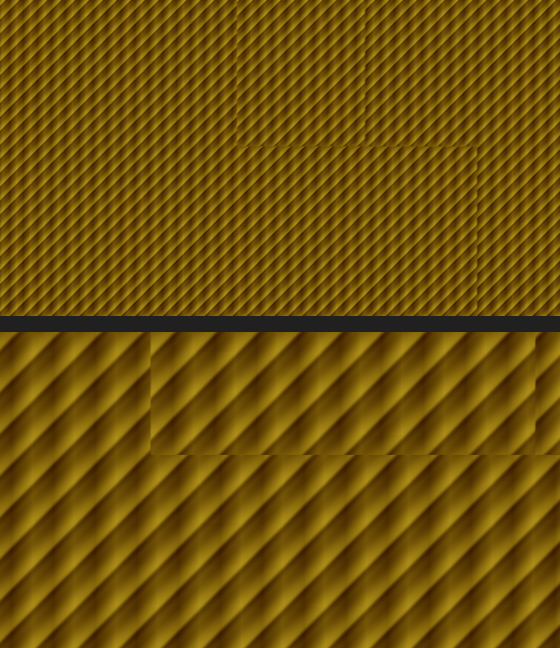
Top: the whole. Bottom: its middle third, enlarged.
This pattern is drawn by a Shadertoy shader. Its source:

```glsl
// Woven gold relief: diagonal ridges over a square grid, with softly lit
// vertical folds. Three patches of the same weave, slightly out of step,
// meet along a stepped seam; a brown-to-gold ramp colours the height.

const float ROWS = 22.7;                     // repeats down the canvas
const vec2 WEAVE_ORIGIN = vec2(0.19, 0.56);  // grid phase in cells

float hash21(vec2 p) {
    vec3 q = fract(vec3(p.xyx) * 0.1031);
    q += dot(q, q.yzx + 33.33);
    return fract((q.x + q.y) * q.z);
}

// Ridge profile: slow rise, bright crest, sharp drop into a groove
float ridge(float s) {
    float rise = smoothstep(0.45, 1.0, s);
    float fall = 1.0 - smoothstep(0.0, 0.16, s);
    float body = 0.25 * smoothstep(0.14, 0.35, s) * (1.0 - rise);
    return max(rise, fall) + body;
}

// Height of the weave at a position in cells
float weave(vec2 cell) {
    float crest = ridge(fract(cell.x - cell.y));
    float fold = abs(fract(cell.x) - 0.5) * 2.0;
    float wear = (hash21(floor(cell) + 64.0) - 0.5) * 0.03;
    return 0.9 * (0.65 * crest + 0.35 * fold) + wear;
}

// Smoothed step across a seam
float beyond(float edge, float x, float blur) {
    return smoothstep(edge - blur, edge + blur, x);
}

vec3 goldRamp(float t) {
    vec3 shadow = vec3(0.23, 0.11, 0.0);
    vec3 light = vec3(0.72, 0.60, 0.12);
    return mix(shadow, light, vec3(t, t, t * t));
}

void mainImage(out vec4 fragColor, in vec2 fragCoord) {
    vec2 uv = fragCoord / iResolution.xy;
    vec2 cell = fragCoord / iResolution.y * ROWS - WEAVE_ORIGIN;

    // Stepped seam: the middle and right patches overlay the base
    float blur = 0.75 / iResolution.y;
    float upper = beyond(0.537, uv.y, blur);
    float middle = upper * beyond(0.423, uv.x, blur);
    float right = max(upper * beyond(0.652, uv.x, blur),
                      beyond(0.852, uv.x, blur));

    float height = weave(cell);
    height = mix(height, weave(cell + vec2(0.14, -0.10)), middle);
    height = mix(height, weave(cell + vec2(0.36, -0.10)), right);

    fragColor = vec4(goldRamp(clamp(height, 0.0, 1.0)), 1.0);
}
```
